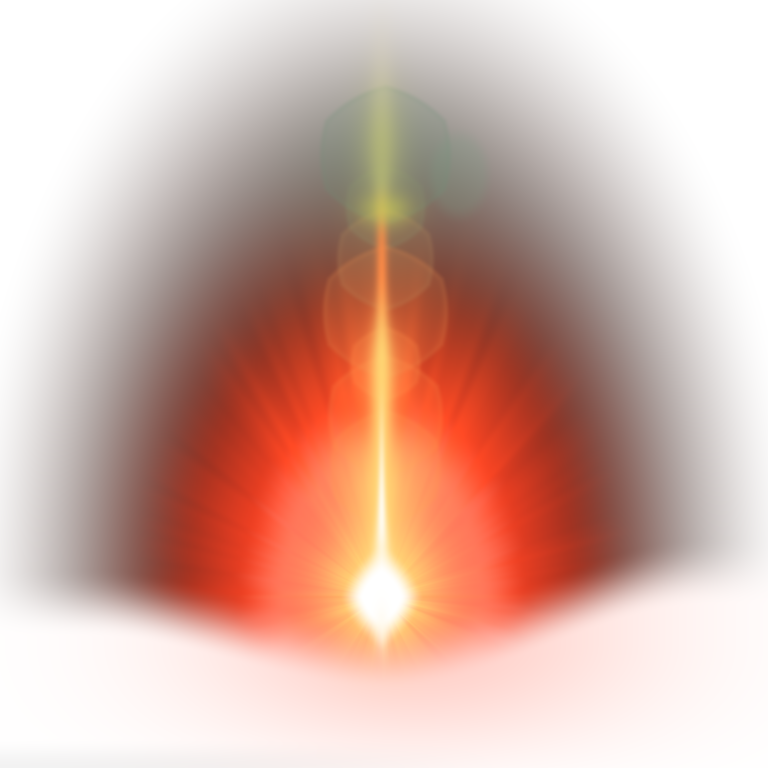
This background is drawn by a Shadertoy shader. Its source:

```glsl
// A fiery light burst with a vertical beam and lens ghosts, in a smoky dome above pale mist.

const vec2 SOURCE = vec2(0.497, 0.223);
const vec2 DOME_SIZE = vec2(0.52, 0.84);
const vec2 GLOW_SIZE = vec2(0.30, 0.42);
const vec3 SMOKE = vec3(0.37, 0.29, 0.27);
const vec3 MAROON = vec3(0.50, 0.17, 0.12);
const vec3 RED = vec3(1.0, 0.23, 0.12);
const vec3 CORAL = vec3(1.0, 0.42, 0.34);
const vec3 ORANGE = vec3(1.0, 0.55, 0.28);
const vec3 YELLOW = vec3(1.0, 0.85, 0.46);
const vec3 LIME = vec3(0.78, 0.79, 0.46);
const vec3 GREEN = vec3(0.42, 0.56, 0.46);
const vec3 BLUSH = vec3(1.0, 0.81, 0.78);
const int GHOSTS = 7;
const float GHOST_TOP = 0.798;
const float GHOST_STEP = 0.068;

float hash(float n) {
    return fract(sin(n * 127.1) * 43758.5);
}

float noise(float x) {
    float i = floor(x), f = fract(x);
    return mix(hash(i), hash(i + 1.0), f * f * (3.0 - 2.0 * f));
}

float gauss(float x, float width) {
    x /= width;
    return exp(-x * x);
}

// One inside lo, zero beyond hi
float fade(float lo, float hi, float x) {
    return 1.0 - smoothstep(lo, hi, x);
}

// Distance to a softly rounded hexagon
float hexagon(vec2 p, float radius) {
    vec2 q = abs(p);
    float flatSide = max(q.x, 0.5 * q.x + 0.866 * q.y);
    return mix(flatSide, length(p), 0.55) - radius;
}

// Smoke, red heat and the rays that break it up
vec3 fire(vec2 p) {
    float angle = atan(p.x, p.y);
    float rays = 0.65 * noise(angle * 11.0 + 40.0) + 0.35 * noise(angle * 26.0 + 90.0) - 0.5;
    float reach = length(p / GLOW_SIZE);
    vec3 col = mix(SMOKE, MAROON, fade(0.75, 1.45, reach));
    col = mix(col, RED, fade(0.42, 1.10, reach * (1.0 - 0.10 * rays)));
    col = mix(col, CORAL, fade(0.42, 0.64, reach * (1.0 + 0.14 * rays)));
    // Warm streaks rising around the beam
    float rise = smoothstep(0.05, 0.2, p.y) * fade(0.25, 0.58, p.y);
    col += vec3(0.22, 0.15, 0.04) * rise * gauss(p.x, 0.13) * (0.6 + 0.7 * rays);
    float warm = exp(-length(p) / 0.050) * (1.0 + 0.7 * rays);
    return mix(col, YELLOW, clamp(warm * 1.6, 0.0, 1.0));
}

vec3 lensGhosts(vec3 col, vec2 uv) {
    for (int i = 0; i < GHOSTS; i++) {
        float k = float(i);
        float radius = 0.065 + 0.02 * cos(2.3 * k);
        vec2 center = vec2(0.502, GHOST_TOP - GHOST_STEP * k);
        float d = hexagon(uv - center, radius);
        float fill = fade(-0.004, 0.004, d);
        float rim = gauss(d + 0.003, 0.004);
        vec3 tint = mix(GREEN, ORANGE, smoothstep(0.0, 4.0, k));
        col = mix(col, tint, 0.17 * fill + 0.07 * rim);
    }
    float side = length((uv - vec2(0.598, 0.772)) / vec2(0.042, 0.060));
    return mix(col, GREEN + 0.06, 0.22 * fade(0.65, 1.1, side));
}

// Beam colours change from white at the source to pale lime at the top
vec3 beam(vec3 col, vec2 p) {
    float y = p.y + SOURCE.y;
    float above = smoothstep(-0.01, 0.03, p.y);
    vec3 tint = mix(YELLOW, ORANGE, smoothstep(0.53, 0.65, y));
    tint = mix(tint, LIME, smoothstep(0.68, 0.77, y));
    tint = mix(tint, vec3(0.90, 0.86, 0.74), smoothstep(0.80, 0.95, y));
    float column = above * gauss(p.x, 0.052) * fade(0.36, 0.47, y);
    col = mix(col, YELLOW, 0.75 * column);
    float flare = gauss(p.x, 0.032) * gauss(y - 0.52, 0.06);
    col = mix(col, ORANGE + vec3(0.0, 0.12, 0.08), 0.5 * flare);
    float haze = gauss(p.x, 0.034) * gauss(y - 0.80, 0.09);
    col = mix(col, LIME, 0.4 * haze);
    float width = mix(0.015, 0.008, smoothstep(0.48, 0.65, y));
    width += 0.008 * smoothstep(0.70, 0.82, y);
    float strength = mix(0.92, 0.40, smoothstep(0.62, 0.80, y)) * fade(0.82, 1.04, y);
    col = mix(col, tint, above * strength * gauss(p.x, width));
    float taper = 0.004 + 0.024 * exp(-max(p.y, 0.0) / 0.045);
    float whiteLine = above * gauss(p.x, taper) * fade(0.29, 0.52, y);
    col = mix(col, vec3(1.0), whiteLine);
    vec2 spot = (p + SOURCE - vec2(0.502, 0.727)) / vec2(0.032, 0.021);
    return mix(col, vec3(0.80, 0.80, 0.34), 0.6 * exp(-dot(spot, spot)));
}

void mainImage(out vec4 fragColor, in vec2 fragCoord) {
    vec2 uv = fragCoord / iResolution.xy;
    vec2 p = uv - SOURCE;

    // Smoky dome on white, greenish near the top
    float dome = fade(0.46, 1.07, length(p / DOME_SIZE));
    vec3 col = mix(vec3(1.0), fire(p), dome);
    col = mix(col, GREEN, 0.25 * gauss(p.x, 0.13) * gauss(uv.y - 0.77, 0.12));
    col = lensGhosts(col, uv);

    // Curved mist with a blush below the source
    float edge = 0.148 + 0.067 * fade(0.12, 0.50, uv.x) + 0.108 * smoothstep(0.50, 0.92, uv.x);
    float blush = gauss(p.x - 0.05, 0.29) * smoothstep(-0.06, 0.16, uv.y);
    vec3 mist = mix(vec3(1.0), BLUSH, blush);
    mist -= 0.05 * fade(0.0, 0.04, uv.y) * fade(0.2, 0.7, uv.x);
    col = mix(col, mist, fade(edge - 0.045, edge + 0.045, uv.y));

    // Beam, halo, thin crossing streak and white diamond core
    col = beam(col, p);
    float d = length(p * vec2(1.0, 0.9));
    col = mix(col, YELLOW, 0.75 * gauss(d, 0.062));
    col = mix(col, ORANGE, 0.25 * gauss(p.y, 0.003) * gauss(p.x, 0.13));
    float core = mix(d, abs(p.x) + 0.65 * abs(p.y), 0.5);
    col = mix(col, vec3(1.0), fade(0.024, 0.056, core));
    col = mix(col, vec3(1.0, 0.97, 0.90), 0.6 * gauss(p.x, 0.009) * gauss(p.y + 0.045, 0.03));

    fragColor = vec4(clamp(col, 0.0, 1.0), 1.0);
}
```
